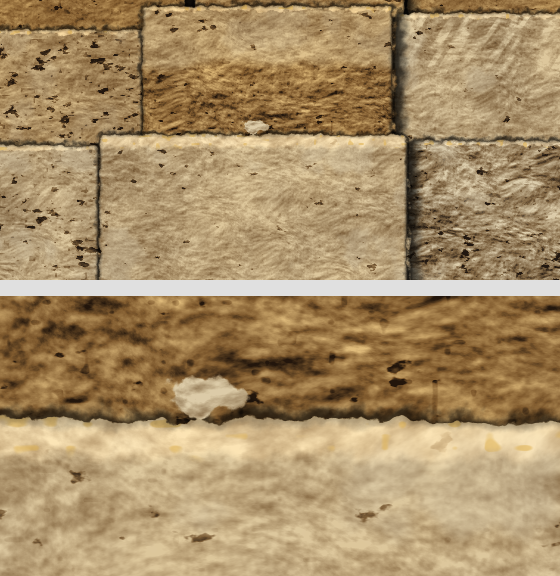
Top, the full canvas; bottom, a detail of the centre.
Reproduce this texture procedurally as a WebGL 1 fragment shader.

```glsl
precision highp float;
// Weathered limestone wall: three staggered courses of large rough blocks with dark joints.
// Chipped box distances choose each block's material and light; layered value noise
// then adds strata, grain, pits, lime patches and tool marks.
uniform vec2 u_resolution;

float hash(vec2 p) {
  vec3 q = fract(p.xyx * 0.1031);
  q += dot(q, q.yzx + 33.33);
  return fract((q.x + q.y) * q.z);
}

float noise(vec2 p) {
  vec2 i = floor(p), f = fract(p);
  f = f * f * (3.0 - 2.0 * f);
  return mix(mix(hash(i), hash(i + vec2(1.0, 0.0)), f.x),
             mix(hash(i + vec2(0.0, 1.0)), hash(i + 1.0), f.x), f.y);
}

float fbm(vec2 p) {
  float sum = 0.0, amp = 0.516;
  for (int i = 0; i < 5; i++) {
    sum += amp * noise(p);
    p = mat2(1.6, 1.2, -1.2, 1.6) * p + 17.3;
    amp *= 0.5;
  }
  return sum;
}

// Fine horizontally bedded grain, used as a height field
float grain(vec2 p) {
  return fbm(p * vec2(38.0, 62.0) + 3.0 * noise(p * 9.0));
}

// Dark to brown to pale stone
vec3 stoneRamp(float t) {
  vec3 lower = mix(vec3(0.13, 0.09, 0.06), vec3(0.49, 0.38, 0.24), clamp(t / 0.4, 0.0, 1.0));
  return mix(lower, vec3(0.83, 0.76, 0.62), clamp((t - 0.4) / 0.6, 0.0, 1.1));
}

// Rounded box that runs down behind the course below
float blockDistance(vec2 p, float left, float right, float top) {
  vec2 q = vec2(max(left - p.x, p.x - right), p.y - top) + 0.014;
  return length(max(q, 0.0)) + min(max(q.x, q.y), 0.0) - 0.014;
}

void main() {
  vec2 p = gl_FragCoord.xy / u_resolution.y;
  float px = 1.0 / u_resolution.y;
  float broad = fbm(p * 5.0 + 4.0) - 0.5;
  float chip = fbm(p * 42.0 + 8.0) - 0.5;

  // Material holds ochre, pitting, roughness and tone
  vec4 material = vec4(0.2, 0.0, 0.3, 0.5);
  float light = 0.12, ledgeLight = 0.0, chisel = 0.0;

  // Courses are laid from the top down, so lower ones overlap those above
  for (int row = 0; row < 3; row++) {
    vec3 left = row == 0 ? vec3(-1.0, 0.695, 1.455)
              : row == 1 ? vec3(-1.0, 0.508, 1.415) : vec3(-1.0, 0.356, 1.464);
    vec3 right = row == 0 ? vec3(0.66, 1.444, 3.0)
               : row == 1 ? vec3(0.512, 1.398, 3.0) : vec3(0.352, 1.452, 3.0);
    vec3 top = row == 0 ? vec3(1.2)
             : row == 1 ? vec3(0.893, 0.977, 0.952) : vec3(0.479, 0.518, 0.496);
    vec3 ochre = row == 0 ? vec3(0.85, 0.65, 0.75)
               : row == 1 ? vec3(0.38, 0.42, 0.12) : vec3(0.08, 0.15, -0.1);
    vec3 pits = row == 0 ? vec3(0.5, 0.4, 0.5)
              : row == 1 ? vec3(0.95, 0.35, 0.35) : vec3(0.85, 0.25, 0.75);
    vec3 tone = row == 0 ? vec3(0.55, 0.6, 0.6)
              : row == 1 ? vec3(0.67, 0.74, 0.8) : vec3(0.74, 0.78, 0.62);

    for (int col = 0; col < 3; col++) {
      float d = blockDistance(p, left[col], right[col], top[col]) + chip * 0.02;
      float cover = smoothstep(px, -px, d);
      float depth = top[col] - p.y;
      vec4 face = vec4(ochre[col], pits[col], 0.55, tone[col]);

      // Rough brown bed under the smooth upper half of the central block
      if (row == 1 && col == 1) {
        float bed = smoothstep(0.19, 0.24, depth + broad * 0.06);
        face = mix(face, vec4(0.75, 0.6, 0.9, 0.53), bed);
      }
      if (row == 2 && col == 2) face.z = 1.0;
      chisel = mix(chisel, row == 1 && col == 2 ? smoothstep(0.3, 0.08, depth) : 0.0, cover);

      // Pale upper edge, widening to a ledge on the lower central block
      float lip = row == 2 && col == 1 ? 0.047 : 0.016;
      float ledge = 1.0 - smoothstep(lip * 0.7, lip * 1.15, depth + chip * 0.03);
      ledgeLight = mix(ledgeLight, ledge, cover);

      // Shaded left returns, and soft contact shadow around each block
      float side = col == 2 ? smoothstep(0.005, 0.055, p.x - left[col] + chip * 0.03) : 1.0;
      light *= mix(0.35, 1.0, smoothstep(0.0, 0.02, d + chip * 0.02));
      light = mix(light, mix(0.3, 1.0, side) * mix(0.72, 1.0, smoothstep(0.0, -0.012, d)
              + ledge * 0.5), cover);
      material = mix(material, face, cover);
    }
  }

  // Grain lit from above, with bedding and stains
  float fine = grain(p);
  float relief = fine - grain(p + vec2(-0.003, 0.006));
  float strata = fbm(p * vec2(9.0, 32.0) + 21.0) - 0.5;
  float t = material.w + broad * 0.45 + (relief * 0.7 + (fine - 0.5) * 0.8 + strata * 0.6) * material.z;
  t += (noise(p * 190.0) - 0.5) * 0.12;

  // Slanting pale tool marks
  float stroke = noise(vec2(dot(p, vec2(52.0, -34.0)), dot(p, vec2(5.0, 8.0))));
  t += chisel * 0.28 * (smoothstep(0.4, 0.75, stroke) - 0.3);
  t = mix(t, 0.94 + (fine - 0.5) * 0.5, ledgeLight * 0.75);

  // Elongated pits gather in patches, beside scattered pinholes
  float patches = noise(p * 4.5 + 6.0) - 0.5;
  float cavity = fbm(p * vec2(21.0, 37.0) + 51.0) + patches * 0.1;
  float pit = smoothstep(0.0, 0.07, cavity - 0.8 + 0.15 * material.y);
  float pinhole = smoothstep(0.83, 0.93, noise(p * vec2(65.0, 85.0) + 9.0)) * material.y;
  t -= (pit * 0.6 + pinhole * 0.35) * (1.0 - ledgeLight * 0.8);

  vec3 colour = stoneRamp(t);
  colour *= mix(vec3(1.0), vec3(1.02, 0.9, 0.66), material.x + broad * 0.3);
  float lime = smoothstep(0.56, 0.72, fbm(p * 7.0 + 33.0)) * (1.0 - pit);
  colour = mix(colour, vec3(0.82, 0.77, 0.66), lime * 0.4 * (1.0 - clamp(material.x * 1.3, 0.0, 1.0)));
  float lichen = smoothstep(0.72, 0.86, noise(p * vec2(48.0, 70.0))) * ledgeLight;
  colour = mix(colour, vec3(0.77, 0.62, 0.3), lichen * 0.6);
  colour *= light;

  // Loose pale chip resting on the ledge
  float pebble = length((p - vec2(0.905, 0.548)) / vec2(0.042, 0.025)) - 1.0 + chip * 1.2;
  colour = mix(colour, stoneRamp(0.88 + relief * 1.2 + chip * 0.4), smoothstep(0.08, -0.08, pebble));
  gl_FragColor = vec4(colour, 1.0);
}
```
